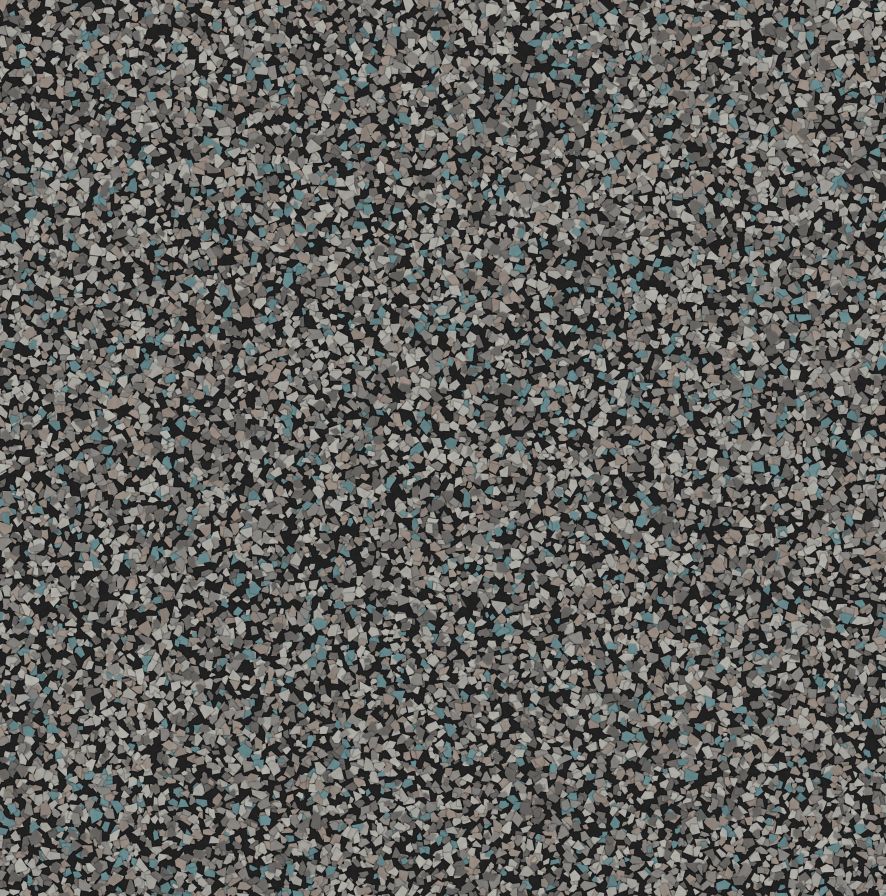
This texture is drawn by a WebGL 2 fragment shader. Its source:

```glsl
#version 300 es
precision highp float;
// Dense speckled flooring: angular grey, beige and teal chips over a near-black base.

#define LAYERS 3
#define SIDES 5
#define CELLS 70.0        // chip cells along the canvas height
#define CHIP_MIN 0.18     // chip radius range, in cells
#define CHIP_MAX 0.41
#define CLUMPING 0.14     // drift of chip size across the canvas
#define SOFTNESS 0.7      // half width of an edge, in pixels
#define SHADOW 0.22       // darkening around a chip
#define MOTTLE 0.07       // mottling inside a chip
#define TONE_SPREAD 0.12  // brightness difference between chips

uniform vec2 u_resolution;
out vec4 fragColor;

const float TAU = 6.2831853;

// Integer hash: three random values in 0..1 for a lattice point
vec3 hash3(ivec3 cell) {
    uvec3 v = uvec3(cell) * 1664525u + 1013904223u;
    v.x += v.y * v.z;
    v.y += v.z * v.x;
    v.z += v.x * v.y;
    v ^= v >> 16u;
    v.x += v.y * v.z;
    v.y += v.z * v.x;
    v.z += v.x * v.y;
    return vec3(v >> 8u) / 16777216.0;
}

mat2 rotation(float angle) {
    float c = cos(angle), s = sin(angle);
    return mat2(c, s, -s, c);
}

float gradientDot(ivec2 corner, vec2 offset) {
    float angle = TAU * hash3(ivec3(corner, 91)).x;
    return dot(vec2(cos(angle), sin(angle)), offset);
}

// Gradient noise, roughly -0.7..0.7
float gradientNoise(vec2 p) {
    ivec2 i = ivec2(floor(p));
    vec2 f = fract(p);
    vec2 w = f * f * f * (f * (f * 6.0 - 15.0) + 10.0);
    float low = mix(gradientDot(i, f),
                    gradientDot(i + ivec2(1, 0), f - vec2(1.0, 0.0)), w.x);
    float high = mix(gradientDot(i + ivec2(0, 1), f - vec2(0.0, 1.0)),
                     gradientDot(i + ivec2(1, 1), f - vec2(1.0, 1.0)), w.x);
    return mix(low, high, w.y);
}

// Signed distance to an irregular, slightly elongated convex chip
float chipDistance(vec2 q, ivec3 cell, float radius, float turn) {
    float d = length(q) - 1.9 * radius;
    for (int i = 0; i < SIDES; i++) {
        vec3 h = hash3(cell + ivec3(0, 0, 10 + i));
        float around = TAU * (float(i) + 0.7 * (h.x - 0.5)) / float(SIDES);
        float stretch = mix(0.8, 1.3, cos(around) * cos(around));
        float reach = radius * (0.65 + 0.6 * h.y) * stretch;
        float angle = around + turn;
        d = max(d, dot(q, vec2(cos(angle), sin(angle))) - reach);
    }
    return d;
}

vec3 chipColour(float pick, float tone) {
    vec3 c = vec3(0.655, 0.65, 0.625);                   // pale grey
    if (pick > 0.33) c = vec3(0.575, 0.53, 0.495);       // beige
    if (pick > 0.51) c = vec3(0.52, 0.51, 0.495);        // mid grey
    if (pick > 0.71) c = vec3(0.405, 0.395, 0.385);      // dark grey
    if (pick > 0.90) c = vec3(0.39, 0.525, 0.54);        // teal
    return c * (1.0 + TONE_SPREAD * (tone - 0.5));
}

void main() {
    vec2 p = gl_FragCoord.xy / u_resolution.y;
    float edge = SOFTNESS * CELLS / u_resolution.y;
    float grain = gradientNoise(p * CELLS * 2.3);

    // Dark base
    vec3 colour = vec3(0.13, 0.128, 0.128) * (1.0 + 0.15 * grain);

    // Layers of chips, each on its own turned grid
    for (int layer = 0; layer < LAYERS; layer++) {
        vec2 g = rotation(0.4 + 1.1 * float(layer)) * p * CELLS + 17.3 * float(layer);
        ivec2 home = ivec2(floor(g));
        for (int y = -1; y <= 1; y++) {
            for (int x = -1; x <= 1; x++) {
                ivec2 id = home + ivec2(x, y);
                ivec3 cell = ivec3(id, 100 * (layer + 2));
                vec3 place = hash3(cell);
                vec3 look = hash3(cell + ivec3(0, 0, 1));
                float clump = 1.0 + CLUMPING * gradientNoise(vec2(id) / 7.0);
                float radius = mix(CHIP_MIN, CHIP_MAX, look.x) * clump;
                vec2 q = g - vec2(id) - place.xy;
                float d = chipDistance(q, cell, radius, TAU * place.z);

                // Contact shadow, then the chip itself
                colour *= 1.0 - SHADOW * (1.0 - smoothstep(0.0, 0.16, d));
                vec3 chip = chipColour(look.y, look.z) * (1.0 + MOTTLE * grain);
                colour = mix(colour, chip, 1.0 - smoothstep(-edge, edge, d));
            }
        }
    }
    fragColor = vec4(colour, 1.0);
}
```
